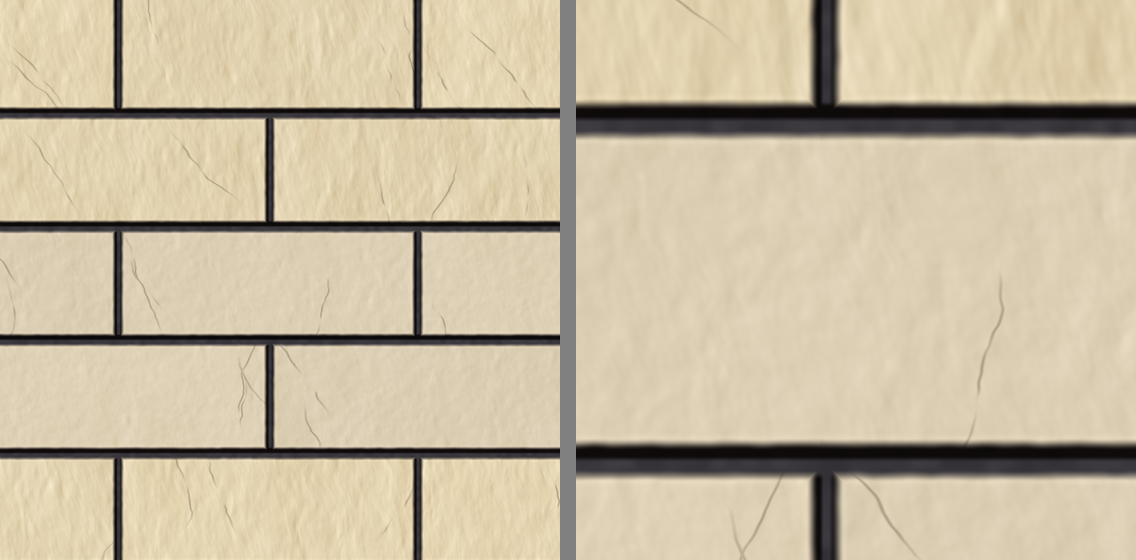
Left, the full canvas; right, a detail of the centre.
Write a Shadertoy shader that draws this texture.

```glsl
#define PITCH vec2(0.535, 0.2024)
#define ORIGIN vec2(0.2109, 0.1905)
#define JOINT vec2(0.0152, 0.0190)
#define ROW_SHIFT 0.506
#define EDGE_SOFT 0.0036
#define CRACKS 3
#define CRACK_WIDTH 0.0011
#define WARM_STONE vec3(0.888, 0.826, 0.688)
#define PALE_STONE vec3(0.868, 0.814, 0.708)
#define CRACK_COLOR vec3(0.50, 0.44, 0.35)
#define MORTAR_GREY vec3(0.225, 0.215, 0.235)
#define MORTAR_BLACK vec3(0.055, 0.04, 0.04)

float hash(vec2 p) {
    return fract(sin(dot(p, vec2(127.1, 311.7))) * 43758.5453);
}

float noise(vec2 p) {
    vec2 i = floor(p), f = fract(p);
    f = f * f * (3.0 - 2.0 * f);
    return mix(mix(hash(i), hash(i + vec2(1, 0)), f.x),
               mix(hash(i + vec2(0, 1)), hash(i + vec2(1, 1)), f.x), f.y);
}

float fbm(vec2 p) {
    float sum = 0.0, amp = 0.5;
    for (int i = 0; i < 4; i++) {
        sum += amp * noise(p);
        p = mat2(1.6, 0.5, -0.5, 1.6) * p + 7.3;
        amp *= 0.5;
    }
    return sum;
}

// Split face: short upright flakes on rough bricks, fine grain on smooth ones
float relief(vec2 p, float rough, float seed) {
    p += seed * 3.0;
    p.x += 0.12 * p.y + 0.012 * noise(p * 22.0);
    return mix(0.6 * fbm(p * vec2(68.0, 52.0)), fbm(p * vec2(66.0, 30.0)), rough);
}

// Thin wandering cracks, each fading in and out along its height
float cracks(vec2 p, vec2 id, float px) {
    float mask = 0.0;
    for (int i = 0; i < CRACKS; i++) {
        vec2 key = id * 5.7 + float(i) * vec2(13.1, 4.3);
        float along = p.y - PITCH.y * hash(key + 1.0);
        float slope = (hash(key + 2.0) - 0.6) * 1.6;
        float bend = (hash(key + 3.0) - 0.5) * 9.0;
        float wander = 0.022 * (fbm(vec2(p.y * 35.0, hash(key) * 90.0)) - 0.5);
        float center = PITCH.x * hash(key) + slope * along + bend * along * along + wander;
        float dist = abs(p.x - center) / sqrt(1.0 + slope * slope);
        float reach = mix(0.05, 0.11, hash(key + 4.0));
        float fade = 1.0 - smoothstep(0.4 * reach, reach, abs(along));
        fade *= smoothstep(0.1, 0.7, noise(vec2(p.y * 60.0, key.x)));
        mask = max(mask, fade * (1.0 - smoothstep(0.0, CRACK_WIDTH + px, dist)));
    }
    return mask;
}

void mainImage(out vec4 fragColor, in vec2 fragCoord) {
    vec2 uv = fragCoord / iResolution.y;
    float px = 1.0 / iResolution.y;
    float soft = max(EDGE_SOFT, px);

    // Running bond layout; the top course runs off the canvas without a joint
    vec2 cell = (uv - ORIGIN) / PITCH;
    cell.y = min(cell.y, 3.92);
    float row = floor(cell.y);
    cell.x -= ROW_SHIFT * (1.0 - mod(row, 2.0));
    vec2 id = floor(cell), f = fract(cell);
    vec2 inside = (0.5 - abs(f - 0.5)) * PITCH - 0.5 * JOINT;
    float edge = min(inside.x, inside.y) + 0.0008 * (noise(uv * 90.0) - 0.5);
    float seed = hash(id);

    // Stone: the two middle courses are smoother and paler
    float rough = smoothstep(0.5, 1.5, abs(row - 0.5));
    vec3 stone = mix(PALE_STONE, WARM_STONE, rough);
    stone *= 1.0 + 0.02 * (seed - 0.5);
    float streak = fbm(uv * vec2(26.0, 9.0) + seed * 40.0) - 0.47;
    stone *= 1.0 + streak * mix(0.04, 0.085, rough) * vec3(0.7, 1.0, 1.7);
    vec2 toLight = vec2(-0.0028, 0.0016);
    float slope = relief(uv, rough, seed) - relief(uv + toLight, rough, seed);
    stone += slope * mix(0.27, 0.33, rough) * vec3(0.9, 1.0, 1.15);
    stone = mix(stone, CRACK_COLOR, 0.5 * cracks(f * PITCH, id, px));
    stone += 0.025 * (1.0 - smoothstep(0.003, 0.007, edge));

    // Mortar: black shadow under each course and along the sides of upright joints
    vec2 offset = (fract(cell + 0.5) - 0.5) * PITCH;
    float bedShade = smoothstep(-0.0015, 0.0025, offset.y);
    float uprightShade = 1.0 - smoothstep(-0.0035, -0.0005, offset.x);
    uprightShade = max(uprightShade, 0.6 * smoothstep(0.002, 0.005, offset.x));
    float bed = 1.0 - smoothstep(-0.002, 0.002, inside.y);
    vec3 mortar = mix(MORTAR_GREY, MORTAR_BLACK, mix(uprightShade, bedShade, bed));
    mortar *= 0.88 + 0.24 * noise(uv * 110.0);

    vec3 color = mix(mortar, stone, smoothstep(-soft, soft, edge));
    fragColor = vec4(clamp(color, 0.0, 1.0), 1.0);
}
```
